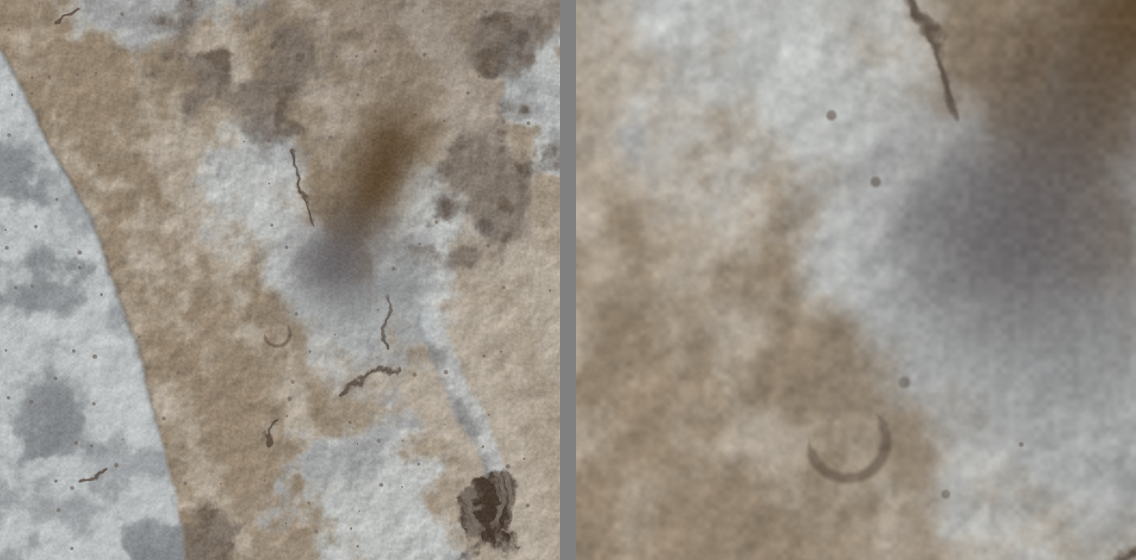
Left: the whole. Right: its middle third, enlarged.
Give the GLSL for this texture, as a Shadertoy shader.

```glsl
const vec3 PALE = vec3(0.735, 0.75, 0.75);
const vec3 SAND = vec3(0.68, 0.64, 0.585);
const vec3 EARTH = vec3(0.575, 0.515, 0.44);
const vec3 UMBER = vec3(0.44, 0.40, 0.365);
const vec3 SLATE = vec3(0.54, 0.55, 0.56);
const vec3 DARK = vec3(0.30, 0.25, 0.21);
const vec3 SMUDGE_TOP = vec3(0.35, 0.275, 0.19);
const vec3 SMUDGE_LOW = vec3(0.40, 0.385, 0.39);
const vec2 STREAK_DIR = vec2(0.376, -0.927);
const float COARSE_WARP = 0.11;
const float FINE_WARP = 0.03;
const float RELIEF = 0.42;
const float GRAIN = 0.055;

// Soot stains: centre and radii
const vec4 SOOT[9] = vec4[9](
    vec4(0.34, 0.83, 0.06, 0.11), vec4(0.49, 0.87, 0.09, 0.11),
    vec4(0.92, 0.91, 0.07, 0.05), vec4(0.88, 0.67, 0.09, 0.08),
    vec4(0.82, 0.55, 0.06, 0.03), vec4(0.09, 0.49, 0.07, 0.05),
    vec4(0.09, 0.28, 0.07, 0.08), vec4(0.02, 0.69, 0.04, 0.05),
    vec4(0.31, 0.03, 0.07, 0.04));

// Cracks: start and end
const vec4 CRACKS[6] = vec4[6](
    vec4(0.695, 0.46, 0.687, 0.37), vec4(0.61, 0.315, 0.72, 0.332),
    vec4(0.51, 0.70, 0.55, 0.63), vec4(0.145, 0.13, 0.195, 0.153),
    vec4(0.497, 0.19, 0.512, 0.212), vec4(0.11, 0.97, 0.135, 0.985));

float hash(vec2 p) {
    return fract(sin(dot(p, vec2(127.1, 311.7))) * 43758.5453);
}

float noise(vec2 p) {
    vec2 i = floor(p), f = fract(p);
    f = f * f * (3.0 - 2.0 * f);
    return mix(mix(hash(i), hash(i + vec2(1, 0)), f.x),
               mix(hash(i + vec2(0, 1)), hash(i + vec2(1, 1)), f.x), f.y);
}

float fbm(vec2 p) {
    float sum = 0.0, amp = 0.5;
    for (int i = 0; i < 5; i++) {
        sum += amp * noise(p);
        p = mat2(0.8, -0.6, 0.6, 0.8) * p * 2.03 + 17.3;
        amp *= 0.5;
    }
    return sum / 0.97;
}

// Position along a segment (x) and distance to it (y)
vec2 segment(vec2 p, vec2 a, vec2 b) {
    vec2 ab = b - a;
    float t = clamp(dot(p - a, ab) / dot(ab, ab), 0.0, 1.0);
    return vec2(t, length(p - a - ab * t));
}

// Ellipse mask with a soft rim, roughened by an offset
float patchMask(vec2 p, vec2 centre, vec2 radius, float soft, float rough) {
    float inside = 1.0 - length((p - centre) / radius);
    return smoothstep(-soft, soft, inside + rough);
}

void mainImage(out vec4 fragColor, in vec2 fragCoord) {
    vec2 uv = fragCoord / iResolution.xy;
    vec2 p = uv + COARSE_WARP * (vec2(fbm(uv * 8.0), fbm(uv * 8.0 + 31.0)) - 0.5)
                + FINE_WARP * (vec2(fbm(uv * 34.0), fbm(uv * 34.0 + 57.0)) - 0.5);
    float blotch = fbm(uv * 11.0 + 5.0) - 0.5;
    float detail = fbm(uv * 30.0 + 9.0) - 0.5;
    float rough = 1.6 * blotch + 0.9 * detail;

    // Earthy plaster with diagonal streaks
    vec2 slanted = vec2(dot(p, vec2(-STREAK_DIR.y, STREAK_DIR.x)), dot(p, STREAK_DIR));
    float streak = fbm(slanted * vec2(13.0, 4.0) + 3.0);
    vec3 col = mix(EARTH, SAND, smoothstep(0.33, 0.68, streak + 0.5 * detail));
    float bleached = smoothstep(0.55, 1.05, uv.x + 0.35 * (0.5 - uv.y) + 0.6 * blotch);
    col = mix(col, SAND + 0.02, 0.6 * bleached);
    float shade = smoothstep(0.6, 1.0, uv.y) * smoothstep(0.4, 0.7, uv.x);
    col = mix(col, UMBER + 0.07, 0.5 * shade);

    // Pale limewash: left panel, middle and lower flakes
    float edge = uv.x + 0.25 * (p.x - uv.x) - (0.33 - 0.12 * uv.y - 0.27 * uv.y * uv.y);
    float panel = 1.0 - smoothstep(-0.004, 0.006, edge);
    vec2 middle = segment(p, vec2(0.44, 0.66), vec2(0.62, 0.42));
    float wash = smoothstep(-0.03, 0.05, 0.095 - middle.y + 0.09 * rough);
    wash = max(wash, patchMask(p, vec2(0.73, 0.58), vec2(0.09, 0.17), 0.3, rough));
    wash = max(wash, patchMask(p, vec2(0.69, 0.08), vec2(0.13, 0.16), 0.25, rough));
    wash = max(wash, patchMask(p, vec2(0.28, 1.0), vec2(0.14, 0.07), 0.3, rough));
    wash = max(wash, patchMask(p, vec2(0.99, 0.81), vec2(0.06, 0.12), 0.2, rough));
    vec3 lime = mix(PALE, SLATE, 0.65 * smoothstep(0.02, 0.22, blotch + 0.3 * detail));
    col = mix(col, lime, max(panel, 0.88 * wash));
    col *= 1.0 - 0.16 * exp(-pow(edge / 0.006, 2.0)) * smoothstep(0.1, 0.3, uv.y);

    // Soot stains, cooler on the left panel
    float soot = 0.0;
    for (int i = 0; i < 9; i++)
        soot = max(soot, patchMask(p, SOOT[i].xy, SOOT[i].zw, 0.4, 1.5 * rough - 0.1));
    vec3 sootColor = mix(mix(UMBER, DARK, smoothstep(0.0, 0.3, detail)), SLATE - 0.06, panel);
    col = mix(col, sootColor, 0.72 * soot);

    // Slanted ridge with a shaded side
    vec2 ridge = segment(uv + 0.3 * (p - uv), vec2(0.765, 0.43), vec2(0.89, 0.13));
    float side = dot(uv - vec2(0.765, 0.43), vec2(0.923, 0.385));
    float ridgeMask = 1.0 - smoothstep(0.012, 0.028, ridge.y);
    vec3 ridgeColor = mix(SLATE, PALE - 0.02, smoothstep(-0.02, 0.008, side + 0.05 * detail));
    col = mix(col, ridgeColor, 0.8 * ridgeMask);

    // Fine relief, lit from the upper left
    vec2 lightStep = vec2(-0.004, 0.005);
    float bump = fbm(uv * 42.0) - fbm((uv + lightStep) * 42.0);
    col *= 1.0 + RELIEF * bump * (1.0 - 0.4 * panel) + 0.14 * detail;

    // Cracks and a curled scratch
    float cracks = 0.0;
    for (int i = 0; i < 6; i++) {
        float d = segment(p, CRACKS[i].xy, CRACKS[i].zw).y;
        cracks = max(cracks, 1.0 - smoothstep(0.001, 0.007, d + 0.008 * detail));
    }
    vec2 curl = uv - vec2(0.495, 0.405);
    float arc = abs(length(curl) - 0.023) + 0.4 * max(0.0, curl.y - 0.4 * curl.x);
    cracks = max(cracks, 0.6 * (1.0 - smoothstep(0.001, 0.005, arc)));
    col = mix(col, DARK, 0.75 * cracks);

    // Scattered pits
    vec2 cell = floor(uv * 26.0);
    vec2 offset = 0.25 + 0.5 * vec2(hash(cell), hash(cell + 7.0));
    float pitSize = 0.05 + 0.10 * hash(cell + 3.0);
    float pit = 1.0 - smoothstep(0.4, 1.0, length(fract(uv * 26.0) - offset) / pitSize);
    col = mix(col, UMBER, 0.7 * pit * step(0.82, hash(cell + 13.0)));

    // Dark ragged knot
    float knot = patchMask(p, vec2(0.867, 0.092), vec2(0.048, 0.062), 0.15, rough);
    float fibre = fbm(slanted * vec2(75.0, 22.0));
    col = mix(col, mix(DARK - 0.06, UMBER, smoothstep(0.4, 0.7, fibre)), 0.92 * knot);

    // Blurred smudge, brown above and violet grey below
    vec2 smear = segment(uv, vec2(0.695, 0.73), vec2(0.60, 0.53));
    float smudge = exp(-pow(smear.y / 0.066, 2.0));
    float halo = exp(-pow(length((uv - vec2(0.63, 0.47)) / vec2(0.10, 0.08)), 2.0));
    col = mix(col, SLATE - 0.06, 0.55 * halo);
    col = mix(col, mix(SMUDGE_TOP, SMUDGE_LOW, smoothstep(0.3, 1.0, smear.x)), 0.93 * smudge);

    // Fine grain
    col += GRAIN * (noise(uv * 260.0) - 0.5);
    fragColor = vec4(clamp(col, 0.0, 1.0), 1.0);
}
```
